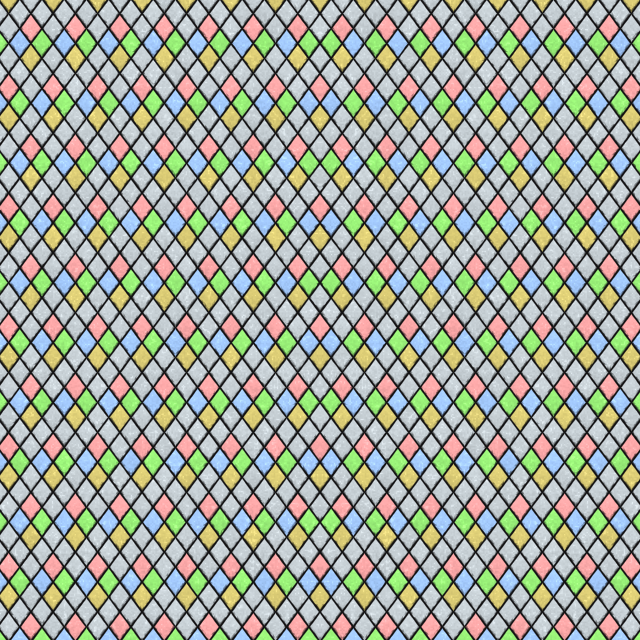
A Shadertoy shader for this pattern:

```glsl
// Leaded glass: a lattice of upright diamonds in dark lines, mostly grey, with
// staggered red / blue / green / yellow clusters, mirrored about the middle.
// Lattice axes run along the diamond sides; noise gives hammered, grimy glass.

#define PANE vec2(0.03475, 0.04675)  // full width and height of a diamond
#define RED_ROW 0.488                // height of a red row crossing the mirror axis
#define LEAD 0.0014                  // half width of the dark lines
#define GRAIN 0.16                   // strength of the glass texture
#define GRIME 0.0036                 // reach of dirt above the lower sides
#define GREY vec3(0.775, 0.81, 0.83)
#define RED vec3(0.99, 0.66, 0.66)
#define BLUE vec3(0.64, 0.79, 0.99)
#define GREEN vec3(0.60, 0.94, 0.47)
#define YELLOW vec3(0.86, 0.80, 0.46)
#define INK vec3(0.07, 0.065, 0.07)

float hash(vec2 p) {
    vec3 q = fract(p.xyx * vec3(0.1031, 0.1030, 0.0973));
    q += dot(q, q.yzx + 33.33);
    return fract((q.x + q.y) * q.z);
}

float noise(vec2 p) {
    vec2 i = floor(p), f = fract(p);
    f = f * f * (3.0 - 2.0 * f);
    return mix(mix(hash(i), hash(i + vec2(1, 0)), f.x),
               mix(hash(i + vec2(0, 1)), hash(i + vec2(1, 1)), f.x), f.y);
}

// Colour by position in half-diamond steps: four rows to a band,
// clusters every four steps, each band shifted by half a repeat.
vec3 paneColour(float column, float row) {
    float r = mod(row, 4.0);
    float c = mod(column - 2.0 * floor(row / 4.0), 4.0);
    if (r < 0.5) return c < 0.5 ? RED : GREY;
    if (r < 1.5) return c < 2.0 ? GREEN : BLUE;
    if (r < 2.5) return c < 0.5 ? YELLOW : GREY;
    return GREY;
}

void mainImage(out vec4 fragColor, in vec2 fragCoord) {
    float pixel = 1.0 / iResolution.y;
    vec2 p = fragCoord * pixel;
    p.x = -abs(p.x - 0.5 * iResolution.x * pixel);
    p.y -= RED_ROW;

    // Diamond lattice
    vec2 s = p / PANE;
    vec2 lattice = vec2(s.x + s.y, s.x - s.y);
    vec2 cell = floor(lattice + 0.5);
    vec2 local = lattice - cell;
    float scale = 1.0 / length(1.0 / PANE);
    vec2 side = (0.5 - abs(local)) * scale;
    float edge = min(side.x, side.y);
    float lowerEdge = min(local.x + 0.5, 0.5 - local.y) * scale;
    float height = local.x - local.y;

    // Hammered glass, rougher toward the lower tip
    vec2 offset = cell * 7.3 + 400.0;
    float fine = noise(p * 420.0 + offset);
    float coarse = noise(p * 190.0 + offset);
    float texture01 = 0.6 * fine + 0.4 * coarse;
    float rough = mix(1.3, 0.6, smoothstep(-0.7, 0.5, height));
    vec3 col = paneColour(cell.x + cell.y, cell.y - cell.x);
    col *= 1.01 + 0.035 * height + 0.04 * (hash(cell + 90.0) - 0.5);
    col *= 1.0 + GRAIN * rough * (texture01 - 0.5);
    col += 0.06 * smoothstep(0.66, 0.9, texture01);

    // Speckled dirt, then the lead
    float dirt = 1.0 - smoothstep(0.0, GRIME * (0.5 + fine), lowerEdge - LEAD);
    col *= 1.0 - 0.6 * dirt * smoothstep(0.15, 0.75, coarse);
    float lead = LEAD * (0.85 + 0.3 * noise(p * 150.0 + 700.0));
    float soft = max(0.75 * pixel, 0.0005);
    col = mix(INK, col, smoothstep(-soft, soft, edge - lead));

    fragColor = vec4(clamp(col, 0.0, 1.0), 1.0);
}
```
